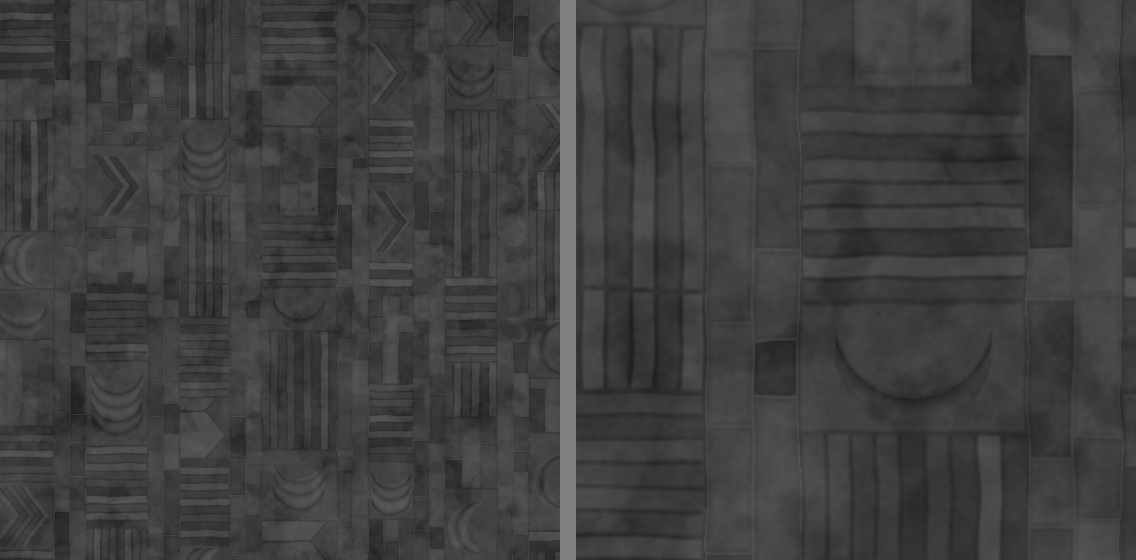
Left, the full canvas; right, a detail of the centre.
Write a Shadertoy shader that draws this texture.

```glsl
// Worn charcoal patchwork of bricks, staves, crescents, chevrons and chains.

float hash(vec2 p) {
    vec3 q = fract(p.xyx * 0.1031);
    q += dot(q, q.yzx + 33.33);
    return fract((q.x + q.y) * q.z);
}

float noise(vec2 p) {
    vec2 i = floor(p), f = fract(p);
    f = f * f * (3.0 - 2.0 * f);
    return mix(mix(hash(i), hash(i + vec2(1, 0)), f.x),
               mix(hash(i + vec2(0, 1)), hash(i + vec2(1, 1)), f.x), f.y);
}

float fbm(vec2 p) {
    float sum = 0.0, amp = 0.5;
    for (int k = 0; k < 5; k++) {
        sum += amp * noise(p);
        p = mat2(1.6, 1.2, -1.2, 1.6) * p + 7.3;
        amp *= 0.5;
    }
    return sum;
}

// Irregular division of a line: piece index, position inside it, its length
float edgeAt(float i, float seed, float jitter) {
    return i + jitter * (hash(vec2(i, seed)) - 0.5);
}

vec3 cut(float x, float seed, float jitter) {
    float i = floor(x);
    if (x < edgeAt(i, seed, jitter)) i -= 1.0;
    else if (x >= edgeAt(i + 1.0, seed, jitter)) i += 1.0;
    float a = edgeAt(i, seed, jitter);
    return vec3(i, x - a, edgeAt(i + 1.0, seed, jitter) - a);
}

// Upright bricks in columns, with thin pale joints inside a dark rim
float bricks(vec2 p, float width, float seed) {
    float column = floor(p.x / width), x = p.x - column * width;
    vec3 c = cut(p.y / 0.068, seed + column * 3.7, 0.8);
    float d = min(min(x, width - x), min(c.y, c.z - c.y) * 0.068);
    float tone = 0.175 + 0.115 * sqrt(hash(vec2(c.x, seed + column * 5.1)));
    tone -= 0.03 * (1.0 - smoothstep(0.0, 0.005, d));
    return mix(0.265, tone, smoothstep(0.0, 0.0018, d));
}

// Parallel strips, loosely alternating light and dark
float staves(float v, float width, float seed) {
    float i = floor(v / width), f = v / width - i;
    float d = (0.5 - abs(f - 0.5)) * width;
    float tone = 0.225 + 0.045 * mod(i, 2.0) + 0.06 * (hash(vec2(i, seed)) - 0.5);
    return mix(0.19, tone, smoothstep(0.0, 0.0028, d));
}

// Stacked crescents: each band lies between two shifted circles
float crescents(vec2 p, vec2 size, float seed) {
    float r = min(0.5 * size.x - 0.004, 0.047), x = p.x - 0.5 * size.x;
    float v = p.y + sqrt(max(r * r - x * x, 0.0));
    float i = floor(v / 0.023), f = fract(v / 0.023);
    float tone = 0.18 + 0.07 * sin(3.14 * f) + 0.06 * hash(vec2(i, seed));
    tone -= 0.035 * smoothstep(0.6, 1.0, abs(x) / r);
    float mask = smoothstep(0.0, 0.003, r - abs(x)) * smoothstep(0.0, 0.003, v - r - 0.004);
    return mix(0.25, tone, mask * smoothstep(0.0, 0.003, size.y - 0.003 - v));
}

float chevrons(vec2 p, vec2 size, float seed) {
    float y = abs(p.y - 0.5 * size.y), v = p.x + 0.75 * y;
    float mask = smoothstep(0.0, 0.003, min(0.46 * size.y - y, 0.055 - y));
    mask *= smoothstep(0.0, 0.003, min(v - 0.042, size.x - 0.006 - v));
    return mix(0.245, staves(v, 0.0135, seed), mask);
}

// Column of slabs with pointed right ends
float pointedSlabs(vec2 p, vec2 size, float seed) {
    float i = floor(p.y / 0.085), y = abs(p.y - (i + 0.5) * 0.085);
    float d = min(0.0415 - y, 0.75 * (0.92 * size.x - p.x - 0.9 * y));
    float tone = mix(0.235, 0.255 + 0.035 * hash(vec2(i, seed)), smoothstep(-0.001, 0.001, d));
    return tone - 0.05 * (1.0 - smoothstep(0.0, 0.0025, abs(d)));
}

// Linked C-shaped rings running up a strip
float chain(vec2 p, float width, float seed) {
    float i = floor(p.y / 0.062);
    vec2 q = vec2(p.x - 0.45 * width, p.y - (i + 0.5) * 0.062);
    float d = abs(length(q * vec2(1.0, 0.8)) - 0.021) - 0.0045;
    float tone = 0.19 + 0.1 * hash(vec2(i, seed));
    float mask = smoothstep(0.0015, -0.0015, d) * smoothstep(-0.009, -0.006, q.x);
    return mix(0.25, tone, mask);
}

float panel(vec2 p, vec2 size, float seed) {
    float kind = hash(vec2(seed, 4.0));
    bool turned = hash(vec2(seed, 9.0)) > 0.6;
    if (kind < 0.24) return staves(p.y, size.y / round(size.y / 0.0145), seed);
    if (kind < 0.46) return staves(p.x, size.x / round(size.x / 0.0145), seed);
    if (kind < 0.62) return turned ? crescents(p.yx, size.yx, seed) : crescents(p, size, seed);
    if (kind < 0.71) return chevrons(p, size, seed);
    if (kind < 0.79) return pointedSlabs(p, size, seed);
    return bricks(p, size.x / round(size.x / 0.031), seed);
}

void mainImage(out vec4 fragColor, in vec2 fragCoord) {
    vec2 uv = fragCoord / iResolution.y;
    vec2 p = uv + 0.003 * (vec2(noise(uv * 35.0), noise(uv * 35.0 + 50.0)) - 0.5);

    // Broad columns, each a stack of panels beside a narrow strip
    vec3 column = cut(p.x * 6.0 + 0.3, 2.0, 0.5) / vec3(1, 6, 6);
    float strip = 0.056, across = column.z - strip, tone;
    if (column.y > across) {
        vec2 q = vec2(column.y - across, p.y);
        float block = cut(p.y * 2.6, column.x + 20.0, 0.6).x;
        float seed = column.x * 13.0 + 60.0;
        tone = hash(vec2(block, seed)) > 0.72 ? chain(q, strip, seed) : bricks(q, strip * 0.5, seed);
    } else {
        vec3 row = cut(p.y * 8.0 + column.x * 0.37, column.x + 40.0, 0.8) / vec3(1, 8, 8);
        vec2 q = vec2(column.y, row.y), size = vec2(across, row.z);
        tone = panel(q, size, column.x * 17.0 + row.x * 3.0 + 100.0);
        vec2 rim = min(q, size - q);
        tone = mix(0.205, tone, smoothstep(0.0, 0.003, min(rim.x, rim.y)));
    }

    // Stains, dark scuffs, pale wear and fine grit
    tone += 0.11 * (fbm(uv * 11.0) - 0.5) + 0.07 * (fbm(uv * 60.0 + 9.0) - 0.5);
    tone -= 0.04 * smoothstep(0.54, 0.68, fbm(uv * 24.0 + 31.0));
    tone += 0.02 * smoothstep(0.55, 0.7, fbm(uv * 18.0 + 77.0));
    tone += 0.018 * (noise(uv * 300.0) - 0.5);
    fragColor = vec4(vec3(clamp(tone + 0.008, 0.13, 0.34)), 1.0);
}
```
